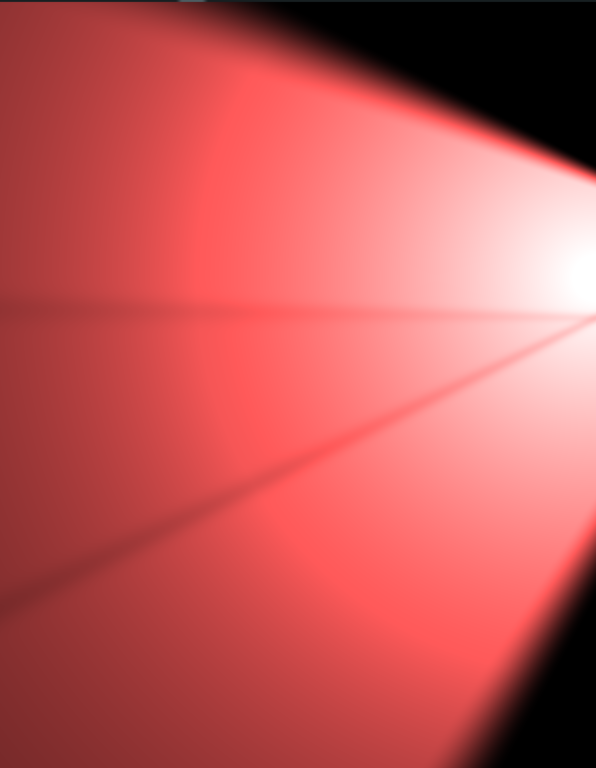
This background is drawn by a Shadertoy shader. Its source:

```glsl
// Soft red spotlight fanning left from a white-hot source, with dark streaks on black.

// Dark crease along a ray from the source; it widens with reach.
float streak(float reach, float y, float slope) {
    float offset = (y - 0.586 - slope * reach) / sqrt(1.0 + slope * slope);
    float width = 0.006 + 0.018 * reach;
    return exp(-offset * offset / (width * width));
}

// Luminous ramp: 0 is black, 1 is saturated red, 2 is white.
vec3 glowColor(float level) {
    vec3 red = vec3(1.0, 0.35, 0.35);
    return mix(red * min(level, 1.0), vec3(1.0), clamp(level - 1.0, 0.0, 1.0));
}

void mainImage(out vec4 fragColor, in vec2 fragCoord) {
    // Reach is measured leftward from the right edge, in canvas heights.
    float reach = (iResolution.x - fragCoord.x) / iResolution.y;
    float y = fragCoord.y / iResolution.y;

    // Radial falloff: white core, red ring, then a slow dimming.
    float dist = length(vec2(reach, y - 0.638));
    float core = 1.08 * pow(max(1.0 - dist / 0.52, 0.0), 1.3);
    float level = core + min(1.0, pow(0.52 / max(dist, 0.001), 1.15));

    // Creases and the slightly dimmer sector between them.
    level *= 1.0 - 0.07 * streak(reach, y, 0.018);
    level *= 1.0 - 0.11 * streak(reach, y, -0.49);
    float below = smoothstep(0.02, -0.02, y - 0.586 - 0.018 * reach);
    float above = smoothstep(-0.02, 0.02, y - 0.586 + 0.49 * reach);
    level *= 1.0 - 0.035 * below * above;

    // Feathered upper and lower limits of the beam.
    float upper = (0.785 + 0.525 * reach - y) / (0.033 + 0.2 * reach);
    float lower = (reach - 0.54 * (0.219 - y)) / (0.09 + 0.1 * max(0.219 - y, -0.4));
    level *= smoothstep(0.0, 1.0, upper) * smoothstep(0.0, 1.0, lower);

    // Thin slate strip along the top, with one lighter dash.
    vec3 color = glowColor(level);
    float dash = smoothstep(0.022, 0.012, abs(reach - 0.526));
    vec3 slate = mix(vec3(0.09, 0.12, 0.13), vec3(0.30, 0.36, 0.38), dash);
    color = mix(color, slate, smoothstep(0.9965, 0.9985, y));

    fragColor = vec4(color, 1.0);
}
```
